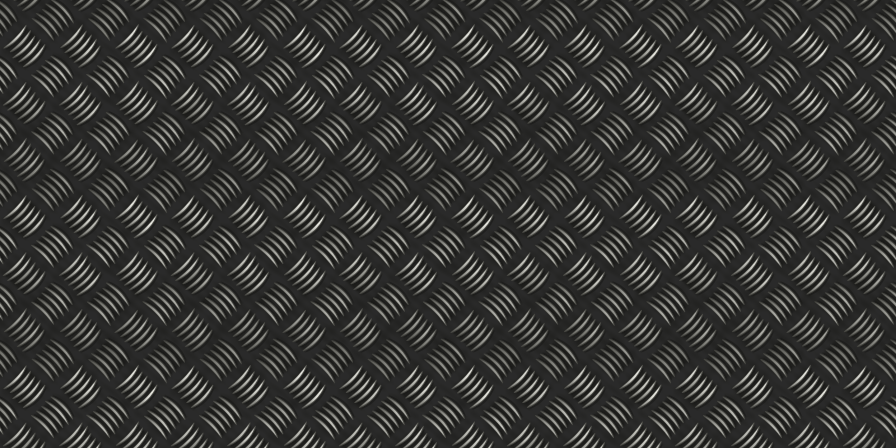
Give the GLSL for this texture, as a Shadertoy shader.

```glsl
// Dark steel tread plate: a woven checker of five-bar curved ridges with worn highlights.

const vec2 REPEATS = vec2(16.0, 7.89);      // repeats across and down
const vec2 ORIGIN = vec2(0.45, 0.055);      // centre of one rising group
const float BARS_EACH_SIDE = 2.0;           // five bars per group
const float BAR_SPACING = 0.168;
const float BAR_HALF_LENGTH = 0.42;
const float BAR_BEND = 0.36;

const vec3 STEEL_DARK = vec3(0.112, 0.112, 0.104);
const vec3 STEEL_MID = vec3(0.165, 0.165, 0.163);
const vec3 RIDGE = vec3(0.26, 0.26, 0.242);
const vec3 GLINT = vec3(0.93, 0.93, 0.90);

float hash(vec2 p) {
    return fract(sin(dot(p, vec2(127.1, 311.7))) * 4375.85);
}

// Uneven sheen from layered sines, -1 to 1, repeating every three groups
float sheen(vec2 p) {
    vec2 a = p * 2.0944;
    float s = sin(a.x * 3.0 + 2.0 * sin(a.y * 2.0));
    s += sin(a.y * 7.0 - a.x * 5.0 + sin(a.x * 4.0));
    s += sin(a.x * 11.0 + a.y * 13.0);
    return s / 3.0;
}

// Coverage of a band with the given half width
float band(float distanceToAxis, float halfWidth, float pixel) {
    float edge = (halfWidth - abs(distanceToAxis)) / pixel + 0.5;
    return clamp(edge, 0.0, 1.0) * smoothstep(0.0, 0.018, halfWidth);
}

// Group brightness fades down three rows, then starts again
float rowGain(float row, float falling) {
    float fade = mod(1.0 - ceil(row), 3.0) / 2.0;
    return mix(1.0, 0.65, fade) * mix(1.0, 0.76, falling);
}

// Paints one group; axis.x runs along the bars, axis.y towards their bulge
vec3 paintGroup(vec3 plate, vec2 axis, vec2 seed, float gain, float pixel) {
    float across = axis.y + BAR_BEND * axis.x * axis.x - 0.025;
    float bar = clamp(round(across / BAR_SPACING), -BARS_EACH_SIDE, BARS_EACH_SIDE);
    float offset = across - bar * BAR_SPACING;
    float wear = hash(seed + bar * 1.37);
    float slide = 0.05 * (hash(seed + bar * 2.91 + 5.0) - 0.5);

    // Pointed ends, with a little variation in length
    float along = (axis.x - slide) / (BAR_HALF_LENGTH * mix(0.92, 1.05, wear));
    float taper = max(1.0 - along * along, 0.0);

    // Shadow on the bulging side, ridge body, then a thin bright crest
    float shadow = band(offset - 0.06, 0.045 * taper, pixel);
    float body = band(offset, 0.046 * sqrt(taper), pixel);
    float crest = band(offset + 0.006, 0.027 * taper, pixel);
    float sweep = mix(0.4, 1.0, smoothstep(-0.9, 0.3, along));
    float light = gain * mix(0.6, 1.0, wear) * sweep;

    vec3 color = mix(plate, STEEL_DARK * 0.85, 0.6 * shadow);
    color = mix(color, RIDGE * mix(0.8, 1.08, gain), body);
    return mix(color, mix(RIDGE, GLINT, light), crest);
}

void mainImage(out vec4 fragColor, in vec2 fragCoord) {
    vec2 p = fragCoord / iResolution.xy * REPEATS - ORIGIN;
    float pixel = 1.4142 * REPEATS.y / iResolution.y;

    // Diagonal checker; odd cells hold the falling groups
    vec2 diagonal = vec2(p.x + p.y, p.y - p.x);
    vec2 cell = round(diagonal);
    vec2 local = diagonal - cell;
    float falling = mod(cell.x + cell.y, 2.0);
    vec2 place = 0.5 * vec2(cell.x - cell.y, cell.x + cell.y);
    vec2 seed = mod(place, 3.0);            // wear repeats every three groups
    vec2 axis = falling > 0.5 ? vec2(-local.y, local.x) : vec2(local.x, -local.y);

    // Lighter plate between the groups, darker gaps inside them
    float rim = smoothstep(0.3, 0.43, max(abs(local.x), abs(local.y)));
    float tone = clamp(mix(0.15, 0.85, rim) + 0.4 * sheen(p), 0.0, 1.0);
    vec3 plate = mix(STEEL_DARK, STEEL_MID, tone);

    float gain = rowGain(place.y, falling);
    fragColor = vec4(paintGroup(plate, axis, seed, gain, pixel), 1.0);
}
```
